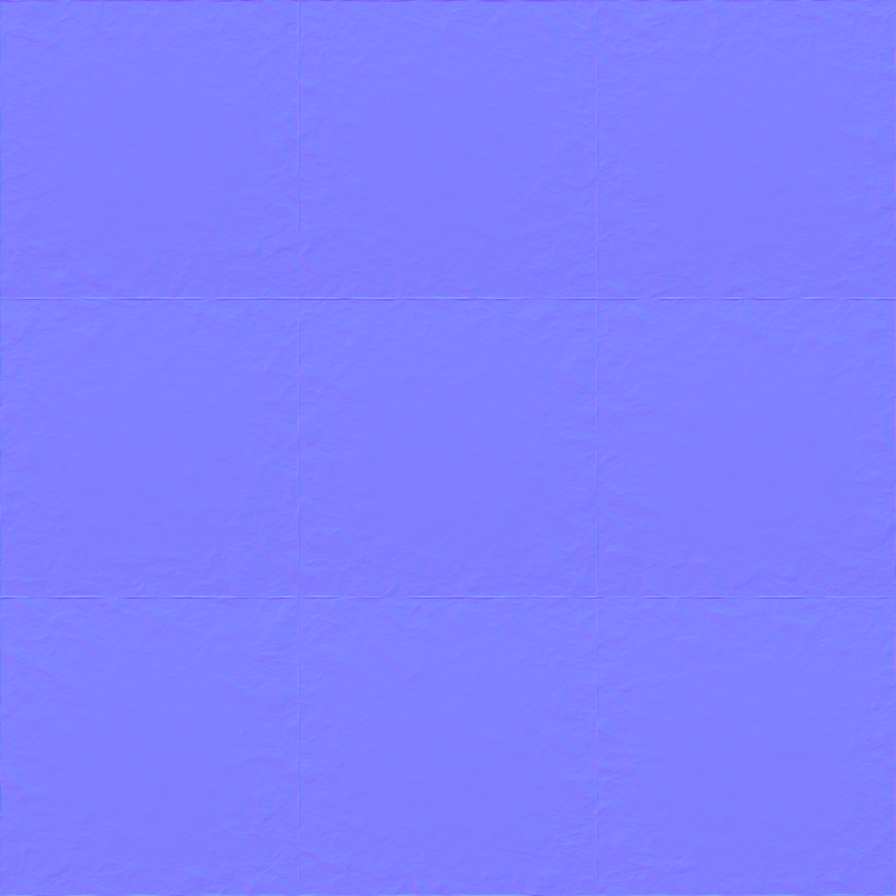
This texture map is drawn by a three.js fragment shader. Its source:

```glsl
// Tangent-space normal map of 3 x 3 square tiles with hairline joints and crinkled, worn rims.
varying vec2 vUv;

const float TILES = 3.0;                        // repeats across and down
const vec2  JOINT_WIDTH = vec2(0.005, 0.005);   // half widths in tiles: upright, level joints
const vec2  JOINT_STRENGTH = vec2(0.55, 1.0);   // how fully each joint is cut
const float JOINT_DEPTH = 0.00062;              // heights are in canvas units
const float JOINT_WEAR = 1.1;                   // variation of width along a joint
const float JOINT_BREAKS = 2.0;                 // variation of depth along a joint
const vec2  DISH = vec2(0.002, 0.006);          // slight hollow of each face
const float RIM_ROUGHNESS = 0.0008;
const float CENTRE_ROUGHNESS = 0.00024;
const float CRINKLE_SCALE = 13.0;               // coarsest crinkles per tile
const float CRINKLE_STRETCH = 0.75;
const vec2  CRINKLE_AXIS = vec2(0.89, -0.45);   // direction the crinkles lean along
const float CRINKLE_FOLD = 0.5;                 // 0 smooth bumps, 1 sharp creases
const float WARP = 0.35;
const float SAMPLE_STEP = 0.0008;               // half the slope sampling distance
const int   OCTAVES = 4;

vec2 hash2(vec2 p) {
  vec3 q = fract(p.xyx * vec3(0.1031, 0.1030, 0.0973));
  q += dot(q, q.yzx + 33.33);
  return fract((q.xx + q.yz) * q.zy);
}

vec2 latticeGradient(vec2 cell) {
  float angle = 6.2832 * hash2(cell).x;
  return vec2(cos(angle), sin(angle));
}

float gradientNoise(vec2 p) {
  vec2 i = floor(p), f = fract(p);
  vec2 u = f * f * f * (f * (f * 6.0 - 15.0) + 10.0);
  vec2 e = vec2(1.0, 0.0);
  float low = mix(dot(latticeGradient(i), f),
                  dot(latticeGradient(i + e), f - e), u.x);
  float high = mix(dot(latticeGradient(i + e.yx), f - e.yx),
                   dot(latticeGradient(i + e.xx), f - e.xx), u.x);
  return mix(low, high, u.y);
}

// Warped octaves, partly folded to give sharp creases.
float crinkle(vec2 p) {
  vec2 across = vec2(-CRINKLE_AXIS.y, CRINKLE_AXIS.x);
  vec2 q = CRINKLE_SCALE * vec2(dot(p, CRINKLE_AXIS) * CRINKLE_STRETCH, dot(p, across));
  q += WARP * vec2(gradientNoise(q * 0.8 + 7.3), gradientNoise(q * 0.8 + 19.1));
  float sum = 0.0, amplitude = 1.0;
  for (int i = 0; i < OCTAVES; i++) {
    float n = gradientNoise(q);
    sum += amplitude * mix(n, -abs(n), CRINKLE_FOLD);
    q = mat2(0.96, 0.28, -0.28, 0.96) * q * 2.0 + 11.7;
    amplitude *= 0.57;
  }
  return sum;
}

float surfaceHeight(vec2 uv) {
  vec2 grid = uv * TILES;
  vec2 local = fract(grid);
  vec2 seeded = local + 20.0 * hash2(floor(grid) + 5.0);

  // Roughness fades from the rim to the smooth centre, in uneven patches.
  vec2 bow = 4.0 * local * (1.0 - local);
  float patches = 0.25 * gradientNoise(seeded * 4.0);
  float smoothness = smoothstep(-0.1, 0.95, bow.x * bow.y + patches);
  float roughness = mix(RIM_ROUGHNESS, CENTRE_ROUGHNESS, smoothness);

  // Raised face dropping into joints that fade in and out along their length.
  vec2 rim = min(local, 1.0 - local);
  float wear = 1.0 + JOINT_WEAR * gradientNoise(seeded * 11.0);
  float presence = clamp(0.75 + JOINT_BREAKS * gradientNoise(grid * 12.0 + 3.7), 0.1, 1.0);
  vec2 face = smoothstep(vec2(0.0), JOINT_WIDTH * wear, rim);
  face = mix(vec2(1.0), face, JOINT_STRENGTH * presence);
  float hollow = 0.25 * dot(DISH, bow);
  return face.x * face.y * (JOINT_DEPTH + roughness * crinkle(seeded)) - hollow;
}

void main() {
  vec2 e = vec2(SAMPLE_STEP, 0.0);
  vec2 slope = vec2(surfaceHeight(vUv + e) - surfaceHeight(vUv - e),
                    surfaceHeight(vUv + e.yx) - surfaceHeight(vUv - e.yx))
             / (2.0 * SAMPLE_STEP);
  // Green points down the canvas.
  vec3 normal = normalize(vec3(-slope.x, slope.y, 1.0));
  gl_FragColor = vec4(0.5 + 0.5 * normal, 1.0);
}
```
